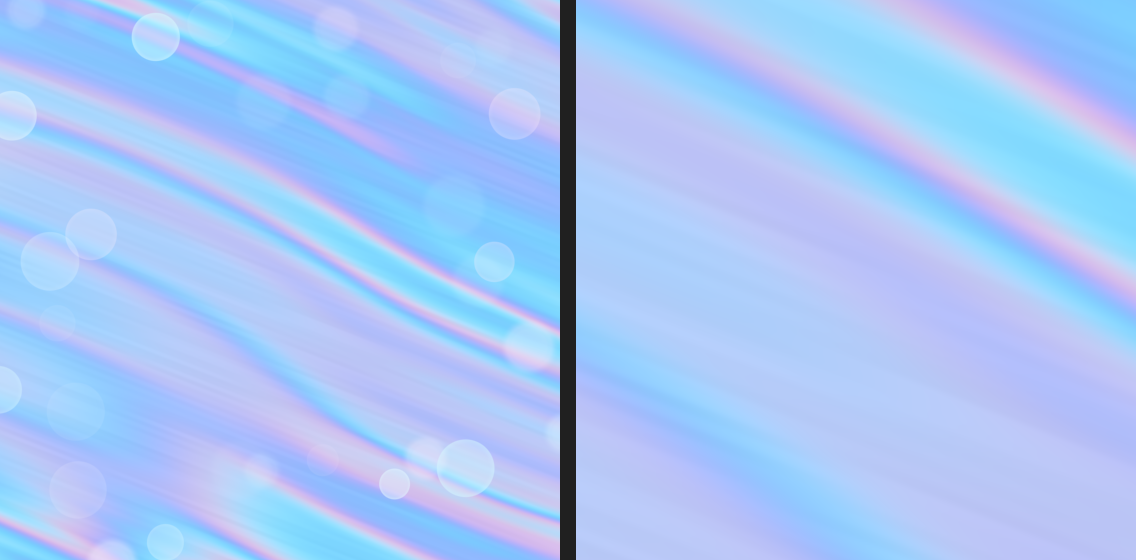
Left: the whole. Right: its middle third, enlarged.
Give the GLSL for this background, as a three.js fragment shader.

```glsl
// Iridescent diagonal silk streaks in pastel blue and pink with pale bokeh discs.
varying vec2 vUv;

const float TAU = 6.2831853;
const float STREAK_ANGLE = -0.43;
const int DISC_COUNT = 30;

float hash(vec2 p) {
  return fract(sin(dot(p, vec2(127.1, 311.7))) * 43758.5453);
}

float noise(vec2 p) {
  vec2 cell = floor(p);
  vec2 f = fract(p);
  f = f * f * f * (f * (f * 6.0 - 15.0) + 10.0);
  float low = mix(hash(cell), hash(cell + vec2(1.0, 0.0)), f.x);
  float high = mix(hash(cell + vec2(0.0, 1.0)), hash(cell + vec2(1.0, 1.0)), f.x);
  return mix(low, high, f.y);
}

// x runs along the streaks, y across them
vec2 streakSpace(vec2 p, float angle) {
  float c = cos(angle);
  float s = sin(angle);
  return vec2(c * p.x + s * p.y, c * p.y - s * p.x);
}

// Stretched noise: broad folds plus clusters of narrow ones
float folds(vec2 q) {
  q.y += 0.07 * (noise(q * vec2(1.6, 2.2) + 4.0) - 0.5);
  float broad = noise(q * vec2(1.1, 6.0) + 11.3);
  float middle = noise(q * vec2(1.5, 13.0) + 27.1);
  float narrow = noise(q * vec2(1.7, 30.0) + 53.7);
  float cluster = smoothstep(0.35, 0.8, noise(q * vec2(1.5, 4.0) + 71.9));
  return broad + 0.42 * (middle - 0.5) + 0.34 * cluster * (narrow - 0.5);
}

// Cyclic film colours: periwinkle, cyan, pale blue, pink, lavender
vec3 filmColor(float phase) {
  float red = 0.645 - 0.165 * cos(TAU * (phase - 0.1));
  float green = 0.785 + 0.09 * cos(TAU * (phase - 0.3));
  float pink = pow(0.5 + 0.5 * cos(TAU * (phase - 0.6)), 3.0);
  return vec3(red + 0.04 * pink, green, 1.0 - 0.08 * pink);
}

vec3 silk(vec2 p) {
  vec2 q = streakSpace(p, STREAK_ANGLE);
  vec3 color = filmColor(2.1 * folds(q) + 0.25 * q.x);
  float haze = smoothstep(0.3, 0.85, noise(q * vec2(1.8, 5.0) + 91.0));
  color = mix(color, vec3(0.64, 0.78, 1.0), 0.55 * haze);
  vec2 fiber = streakSpace(p, STREAK_ANGLE + 0.06);
  return color + 0.022 * (noise(fiber * vec2(5.0, 150.0)) - 0.5);
}

// Disc coverage with a slightly brighter rim
float disc(float dist, float radius, float blur) {
  float body = 1.0 - smoothstep(radius - blur, radius + blur, dist);
  float rim = smoothstep(radius * 0.8, radius, dist);
  return body * (0.88 + 0.3 * rim);
}

// Scatter discs over a square band, leaving the middle free
vec3 addBokeh(vec3 color, vec2 p) {
  for (int i = 0; i < DISC_COUNT; i++) {
    float id = float(i);
    float angle = TAU * (id + hash(vec2(id, 1.3))) / float(DISC_COUNT);
    vec2 dir = vec2(cos(angle), sin(angle));
    dir /= max(abs(dir.x), abs(dir.y));
    vec2 center = 0.5 + dir * mix(0.31, 0.51, hash(vec2(id, 2.7)));
    float radius = mix(0.025, 0.053, hash(vec2(id, 3.1)));
    float blur = mix(0.0015, 0.012, step(0.62, hash(vec2(id, 4.9))));
    float strength = hash(vec2(id, 5.3));
    float alpha = mix(0.07, 0.62, strength * strength);
    vec3 tint = mix(vec3(0.82, 0.98, 1.0), vec3(0.98, 0.92, 0.99), hash(vec2(id, 6.1)));
    color = mix(color, tint, alpha * disc(length(p - center), radius, blur));
  }
  return color;
}

void main() {
  vec3 color = addBokeh(silk(vUv), vUv);
  gl_FragColor = vec4(clamp(color, 0.0, 1.0), 1.0);
}
```
